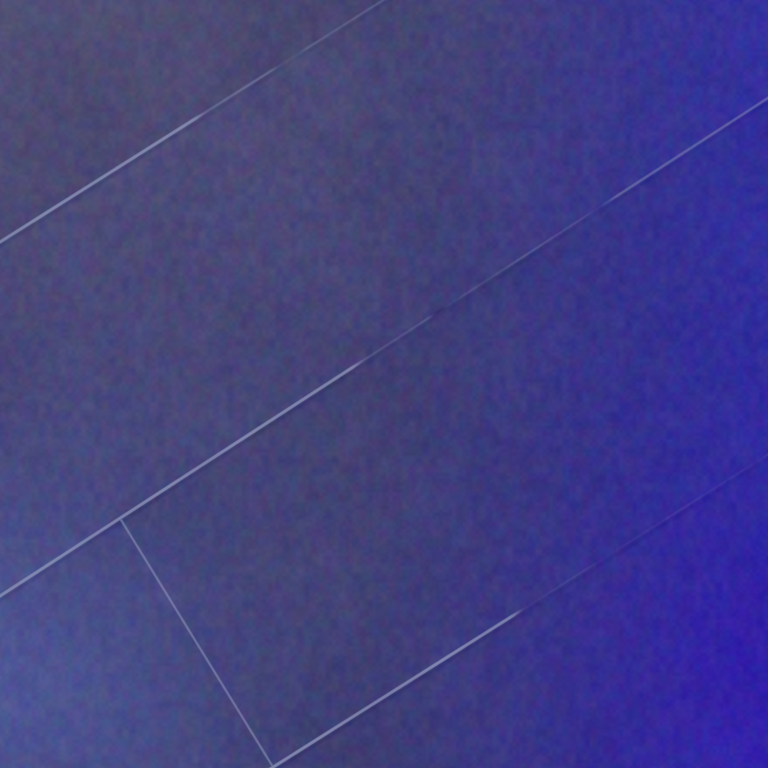
Write a WebGL 1 fragment shader that draws this texture.

```glsl
precision highp float;
uniform vec2 u_resolution;

const float ANGLE = 0.5693;
const float COURSE_HEIGHT = 0.384;
const float COURSE_ORIGIN = 0.1915;
const float PLANK_LENGTH = 1.5;
const float STAGGER = 0.37;
const float FIRST_JOINT = -0.0665;

const vec3 SLATE = vec3(0.25, 0.248, 0.445);
const vec3 BLUE_LIGHT = vec3(0.188, 0.172, 0.625);
const vec3 GROUT = vec3(0.55, 0.58, 0.72);

float hash(vec2 p) {
  p = fract(p * vec2(0.1031, 0.1137));
  p += dot(p, p.yx + 33.33);
  return fract((p.x + p.y) * p.x * 17.31);
}

float noise(vec2 p) {
  vec2 cell = floor(p);
  vec2 f = fract(p);
  f = f * f * (3.0 - 2.0 * f);
  float low = mix(hash(cell), hash(cell + vec2(1.0, 0.0)), f.x);
  float high = mix(hash(cell + vec2(0.0, 1.0)), hash(cell + vec2(1.0, 1.0)), f.x);
  return mix(low, high, f.y);
}

float band(float d, float halfWidth, float soft) {
  return 1.0 - smoothstep(halfWidth - soft, halfWidth + soft, abs(d));
}

float glow(vec2 p, vec2 center, float radius) {
  vec2 q = (p - center) / radius;
  return exp(-dot(q, q));
}

// Broad lighting: slate floor, pale left corners, blue light at the right
vec3 floorLight(vec2 uv) {
  float blue = smoothstep(0.42, 1.08, uv.x + 0.12 * (0.5 - uv.y));
  vec3 color = mix(SLATE, BLUE_LIGHT, blue);
  color += vec3(0.07, 0.065, 0.025) * glow(uv, vec2(0.05, 1.05), 0.48);
  color += vec3(0.05, 0.08, 0.13) * glow(uv, vec2(0.0, 0.08), 0.3);
  color += vec3(0.01, -0.05, 0.05) * glow(uv, vec2(1.02, 0.1), 0.26);
  return color;
}

// Cloudy stains and small speckles that vary in hue
vec3 grain(vec2 uv) {
  vec2 p = uv * vec2(110.0, 85.0);
  vec3 speckle = vec3(noise(p), noise(p + 37.0), noise(p * 0.8 + 71.0)) - 0.5;
  float fine = noise(uv * 230.0 + 13.0) - 0.5;
  float cloud = noise(uv * 9.0 + 5.0) + 0.5 * noise(uv * 22.0 + 9.0) - 0.75;
  return speckle * vec3(0.06, 0.05, 0.05) + fine * 0.022 + cloud * 0.018;
}

// Brightness of a long seam: clean, then worn, then partly clean again
float seamStrength(float along, float row) {
  float clean = 1.0 - smoothstep(0.665, 0.69, along);
  float patchy = 0.55 + 0.8 * noise(vec2(along * 16.0, row * 7.0 + 40.0));
  float worn = clamp(0.3 + 0.17 * row, 0.08, 0.55) * patchy;
  float regained = 0.55 * smoothstep(1.05, 1.08, along);
  float gap = band(along - 1.045, 0.012, 0.01) + band(along - 0.815, 0.022, 0.012);
  float faded = max(worn * (1.0 - 0.8 * min(gap, 1.0)), regained);
  return mix(faded, 0.88 + 0.12 * patchy, clean);
}

void main() {
  float canvas = min(u_resolution.x, u_resolution.y);
  vec2 uv = gl_FragCoord.xy / canvas;
  float soft = max(0.0013, 0.8 / canvas);

  // Plank coordinates
  float c = cos(ANGLE);
  float s = sin(ANGLE);
  float along = c * uv.x + s * uv.y;
  float across = c * uv.y - s * uv.x;

  // Nearest long seam, each leaning slightly
  float row = floor((across - COURSE_ORIGIN) / COURSE_HEIGHT + 0.5);
  float lean = 0.006 * (1.0 - 2.0 * mod(row, 2.0)) * (along - 0.6);
  float seamDist = across - COURSE_ORIGIN - COURSE_HEIGHT * row - lean;

  // Staggered end joints
  float course = row - 1.0 + step(0.0, seamDist);
  float jointAt = FIRST_JOINT + STAGGER * mod(course, 2.0) + 0.018 * across;
  float jointDist = mod(along - jointAt + 0.5 * PLANK_LENGTH, PLANK_LENGTH) - 0.5 * PLANK_LENGTH;

  vec3 color = floorLight(uv) + grain(uv);
  color *= 1.0 + 0.05 * (hash(vec2(course + 20.0, 3.0)) - 0.5);

  // Shadowed lower edge and a dark chip
  float strength = seamStrength(along, row);
  color -= 0.035 * band(seamDist + 0.005, 0.002, 0.003) * (0.4 + 0.6 * strength);
  float chip = band(along - 0.8, 0.01, 0.008) * band(row, 0.5, 0.1);
  color -= 0.08 * chip * band(seamDist, 0.0018, 0.002);

  // Pale grout
  float seam = band(seamDist, mix(0.0013, 0.002, strength), soft) * strength;
  float joint = band(jointDist, 0.0015, soft) * 0.72;
  color = mix(color, GROUT, 0.8 * max(seam, joint));

  gl_FragColor = vec4(clamp(color, 0.0, 1.0), 1.0);
}
```
